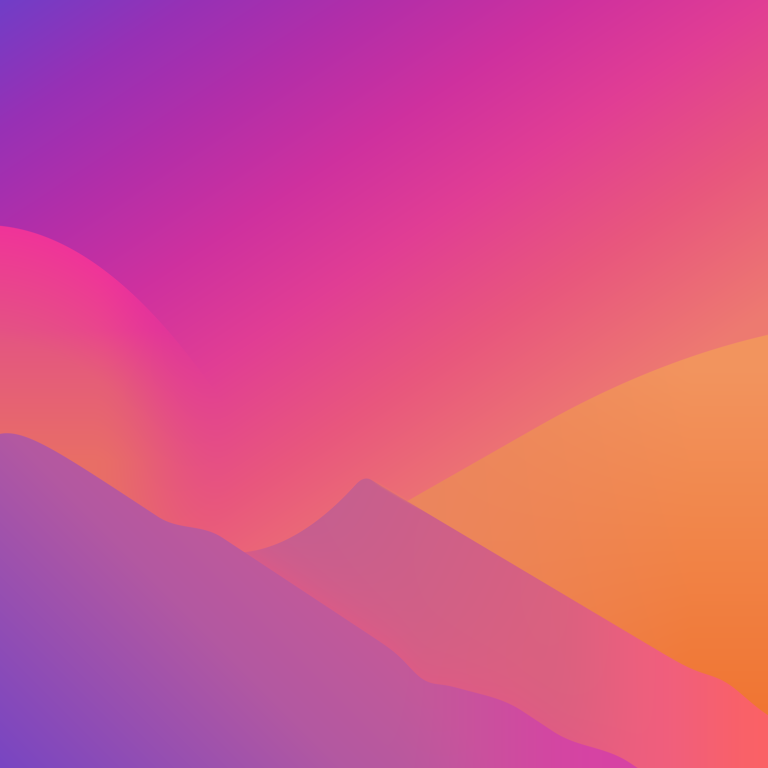
Reproduce this background procedurally as a WebGL 1 fragment shader.

```glsl
precision highp float;
uniform vec2 u_resolution;

#define SKY_TILT 0.66
#define FADE_START 0.12
#define FADE_END 0.30
#define PEAK_ROUNDING 0.018
#define RIM_STRENGTH 0.35
#define EDGE_PIXELS 0.8

// Linear blend weight of t between two stops
float ramp(float a, float b, float t) {
  return clamp((t - a) / (b - a), 0.0, 1.0);
}

float smoothMin(float a, float b, float k) {
  float h = max(k - abs(a - b), 0.0) / k;
  return min(a, b) - h * h * k * 0.25;
}

float bell(float x, float center, float width) {
  float d = (x - center) / width;
  return exp(-d * d);
}

// Ridge heights as functions of x
float pinkRidge(float x) {
  return 0.706 - 0.1 * x - 2.4 * x * x;
}

float orangeRidge(float x) {
  float bend = max(x - 0.7, 0.0);
  return 0.348 + 0.57 * (x - 0.531) - 0.57 * bend * bend;
}

float peakRidge(float x) {
  float d = max(x - 0.319, 0.0);
  float rise = 0.281 + 0.12 * d + 3.4 * d * d;
  float fall = 0.376 - 0.595 * (x - 0.482) + 0.011 * bell(x, 0.945, 0.035);
  return smoothMin(rise, fall, PEAK_ROUNDING);
}

float frontRidge(float x) {
  float y = 0.463 - 0.66 * x - 0.028 * exp(-x / 0.032);
  y += 0.028 * smoothstep(0.205, 0.29, x);
  y -= 0.012 * bell(x, 0.55, 0.025);
  y += 0.032 * smoothstep(0.56, 0.68, x);
  return y + 0.025 * smoothstep(0.72, 0.82, x);
}

// Diagonal sky from violet through magenta to coral
vec3 skyColor(vec2 p) {
  float t = SKY_TILT * p.x + 1.0 - p.y;
  vec3 c = mix(vec3(0.44, 0.24, 0.78), vec3(0.59, 0.19, 0.71), ramp(0.0, 0.165, t));
  c = mix(c, vec3(0.70, 0.18, 0.66), ramp(0.165, 0.33, t));
  c = mix(c, vec3(0.81, 0.19, 0.62), ramp(0.33, 0.5, t));
  c = mix(c, vec3(0.88, 0.24, 0.58), ramp(0.5, 0.66, t));
  c = mix(c, vec3(0.91, 0.34, 0.49), ramp(0.66, 0.85, t));
  return mix(c, vec3(0.93, 0.48, 0.44), ramp(0.85, 1.07, t));
}

vec3 pinkColor(vec2 p) {
  vec3 c = mix(vec3(0.94, 0.20, 0.60), vec3(0.89, 0.33, 0.51), ramp(0.0, 0.15, pinkRidge(p.x) - p.y));
  return mix(c, vec3(0.91, 0.43, 0.40), ramp(0.57, 0.40, p.y));
}

vec3 orangeColor(vec2 p) {
  vec3 c = mix(vec3(0.94, 0.46, 0.20), vec3(0.95, 0.58, 0.37), ramp(0.08, 0.52, p.y));
  return mix(c, vec3(0.92, 0.52, 0.37), ramp(0.9, 0.53, p.x));
}

vec3 peakColor(vec2 p) {
  vec3 c = mix(vec3(0.76, 0.37, 0.57), vec3(0.85, 0.38, 0.50), ramp(0.38, 0.78, p.x + 0.4 * (0.37 - p.y)));
  float nearFront = exp(-max(p.y - frontRidge(p.x), 0.0) / 0.04);
  c = mix(c, vec3(0.88, 0.35, 0.52), 0.7 * nearFront);
  c = mix(c, vec3(0.94, 0.37, 0.49), smoothstep(0.70, 0.88, p.x));
  return mix(c, vec3(0.98, 0.38, 0.40), smoothstep(0.85, 1.0, p.x));
}

vec3 frontColor(vec2 p) {
  float t = p.x + p.y;
  vec3 c = mix(vec3(0.47, 0.27, 0.76), vec3(0.70, 0.345, 0.63), ramp(0.0, 0.45, t));
  c = mix(c, vec3(0.76, 0.35, 0.60), ramp(0.45, 0.65, t));
  return mix(c, vec3(0.84, 0.26, 0.64), smoothstep(0.5, 0.8, p.x));
}

void main() {
  vec2 p = gl_FragCoord.xy / u_resolution;
  float soft = EDGE_PIXELS / u_resolution.y;

  // Signed depth below each ridge turned into coverage
  vec4 ridges = vec4(pinkRidge(p.x), orangeRidge(p.x), peakRidge(p.x), frontRidge(p.x));
  vec4 cover = smoothstep(vec4(-soft), vec4(soft), ridges - p.y);
  cover.x *= 1.0 - smoothstep(FADE_START, FADE_END, p.x);
  cover.z *= step(0.3, p.x);

  // Layers from far to near
  vec3 color = mix(skyColor(p), pinkColor(p), cover.x);
  color = mix(color, orangeColor(p), cover.y);
  color = mix(color, peakColor(p), cover.z);

  // Thin warm rim beside the summit
  float rim = bell(p.y, ridges.z, 0.002) * smoothstep(0.48, 0.5, p.x) * (1.0 - smoothstep(0.52, 0.56, p.x));
  color = mix(color, vec3(0.94, 0.50, 0.38), RIM_STRENGTH * rim);

  color = mix(color, frontColor(p), cover.w);
  gl_FragColor = vec4(color, 1.0);
}
```
